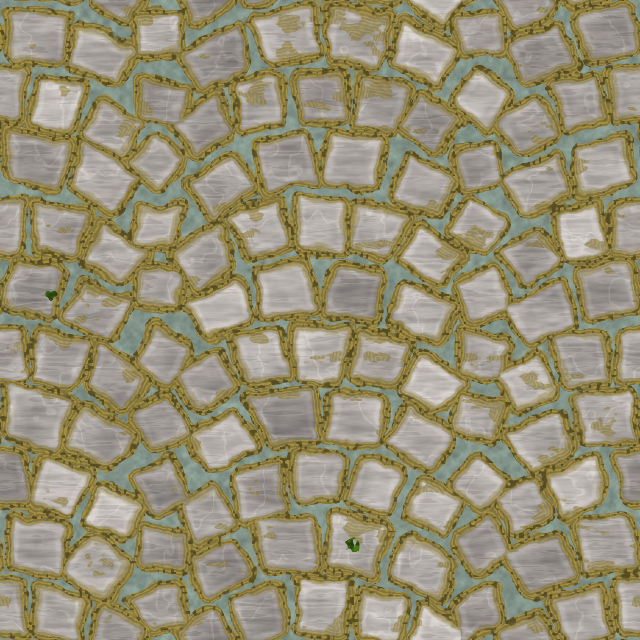
Write a WebGL 2 fragment shader that draws this texture.

```glsl
#version 300 es
precision highp float;
// Weathered grey cobbles laid in two columns of stacked arcs, with mossy joints.
// Each stone is a jittered rounded box on an arc; the distance to the nearest one
// drives the stone, the moss bands and the pale mortar. All noise wraps at the edges.

uniform vec2 u_resolution;
out vec4 fragColor;

const float ARC_RADIUS = 0.35;
const float VALLEY_ANGLE = 0.795;
const float ROW_PAIR = 0.2;
const vec3 STONE_DARK = vec3(0.46, 0.44, 0.43);
const vec3 STONE_LIGHT = vec3(0.82, 0.80, 0.78);
const vec3 MOSS_DARK = vec3(0.27, 0.24, 0.10);
const vec3 MOSS = vec3(0.50, 0.45, 0.24);
const vec3 MOSS_YELLOW = vec3(0.69, 0.59, 0.25);
const vec3 MORTAR = vec3(0.51, 0.58, 0.54);
const vec3 LEAF = vec3(0.22, 0.36, 0.06);

struct Stone { float dist; vec2 local; vec2 id; };

float hash(vec2 c) {
  vec3 q = fract(c.xyx * 0.1031);
  q += dot(q, q.yzx + 33.33);
  return fract((q.x + q.y) * q.z);
}

vec2 wrap(vec2 v, vec2 period) { return floor(mod(v + 0.5, period)); }

// Value noise on a grid of whole cells across the canvas.
float noise(vec2 p, vec2 cells, float seed) {
  vec2 g = p * cells, i = floor(g), f = g - i;
  f = f * f * (3.0 - 2.0 * f);
  vec2 a = wrap(i, cells) + seed, b = wrap(i + 1.0, cells) + seed;
  return mix(mix(hash(a), hash(vec2(b.x, a.y)), f.x),
             mix(hash(vec2(a.x, b.y)), hash(b), f.x), f.y);
}

float fbm(vec2 p, vec2 cells, float seed) {
  float sum = 0.0, amp = 0.533;
  for (int i = 0; i < 4; i++) {
    sum += amp * noise(p, cells, seed + float(i) * 17.0);
    cells *= 2.0;
    amp *= 0.5;
  }
  return sum;
}

vec2 turn(vec2 v, float a) {
  return vec2(cos(a) * v.x - sin(a) * v.y, sin(a) * v.x + cos(a) * v.y);
}

float roundBox(vec2 q, vec2 size, float corner) {
  vec2 e = abs(q) - size + corner;
  return length(max(e, 0.0)) + min(max(e.x, e.y), 0.0) - corner;
}

// Even rows hold five stones, odd rows four; slot 3 is the stone between two arcs.
Stone nearestStone(vec2 p) {
  Stone best = Stone(1.0, vec2(0.0), vec2(0.0));
  for (int n = 0; n < 24; n++) {
    float fan = floor(p.x * 2.0) + float(n / 12);
    float odd = float((n / 6) % 2), slot = float(n % 6) - 2.0;
    bool valley = slot > 2.5;
    if (odd > 0.5 && slot > 1.5 && !valley) continue;
    float angle = valley ? VALLEY_ANGLE : mix(slot * 0.265, (slot + 0.5) * 0.31, odd);
    vec2 center = vec2(fan * 0.5 + ARC_RADIUS * sin(angle),
                       0.05 + 0.1 * odd - ARC_RADIUS * (1.0 - cos(angle)));
    float row = round((p.y - center.y) / ROW_PAIR);
    center.y += row * ROW_PAIR;
    vec2 cell = wrap(vec2(fan, row), vec2(2.0, 5.0));
    vec2 id = vec2(cell.x * 6.0 + slot + 2.0, cell.y * 2.0 + odd);
    vec4 r = vec4(hash(id + 3.0), hash(id + 41.0), hash(id + 83.0), hash(id + 127.0)) - 0.5;
    center += r.xy * 0.011;
    vec2 size = vec2(mix(0.0355, 0.042, odd), 0.05 * cos(angle) - 0.0115);
    if (valley) size = vec2(0.033, 0.030);
    size *= 1.0 + 0.13 * r.wz;
    vec2 q = turn(p - center, valley ? 0.5 + r.z * 1.7 : angle + r.z * 0.2);
    q.x = q.x * (1.0 - q.y * (1.5 + 6.0 * r.w)) + q.y * r.x * 0.22;
    q.y += q.x * r.y * 0.15;
    float d = roundBox(q, size, 0.007);
    if (d < best.dist) best = Stone(d, q, id);
  }
  return best;
}

// Grey face with sideways scratches, a worn rim and a few pale ridges.
vec3 stoneColor(vec2 p, Stone s) {
  float scratch = fbm(p, vec2(18.0, 130.0), 5.0);
  float cloud = fbm(p, vec2(22.0), 61.0);
  float ridge = 1.0 - smoothstep(0.0, 0.022, abs(fbm(p, vec2(13.0), 97.0) - 0.5));
  float rim = smoothstep(-0.016, -0.009, s.dist) * (1.0 - smoothstep(-0.007, -0.001, s.dist));
  float tone = 0.34 + 0.46 * hash(s.id + 211.0) + 0.55 * (cloud - 0.5) + 0.75 * (scratch - 0.5);
  tone += 0.15 * rim + 0.17 * ridge + 1.8 * dot(s.local, vec2(-0.6, 0.8));
  tone -= 0.3 * smoothstep(0.61, 0.72, scratch);
  return mix(STONE_DARK, STONE_LIGHT, clamp(tone, -0.2, 1.1));
}

// Granular moss with thin yellow rings that follow the stone outline.
vec3 mossColor(vec2 p, float edge) {
  float grain = noise(p, vec2(260.0), 9.0);
  float ring = 0.5 + 0.5 * sin(edge * 1250.0 + 3.0 * noise(p, vec2(40.0), 23.0));
  vec3 col = mix(MOSS, MOSS_YELLOW, 0.75 * smoothstep(0.35, 0.9, 0.6 * ring + 0.5 * grain));
  float speck = smoothstep(0.58, 0.8, noise(p, vec2(230.0), 71.0));
  return mix(col, MOSS_DARK, 0.75 * speck * smoothstep(-0.001, 0.005, edge));
}

float leafMask(vec2 p, vec2 center) {
  float d = length(p - center) - 0.009 + 0.014 * (noise(p, vec2(150.0), 31.0) - 0.4);
  return 1.0 - smoothstep(-0.001, 0.001, d);
}

void main() {
  vec2 p = gl_FragCoord.xy / u_resolution;
  vec2 warp = vec2(fbm(p, vec2(24.0), 13.0), fbm(p, vec2(24.0), 151.0)) - 0.5;
  Stone s = nearestStone(p + warp * 0.017);
  float edge = s.dist + 0.005 * (fbm(p, vec2(70.0), 47.0) - 0.5);

  // Stone face, then a translucent stain that creeps in from the joint.
  vec3 col = stoneColor(p, s);
  vec3 moss = mossColor(p, edge);
  float creep = 0.011 * noise(p, vec2(26.0), 107.0);
  float stain = smoothstep(-0.002 - creep, 0.001 - 0.5 * creep, edge);
  col = mix(col, moss, 0.5 * stain);
  float chip = smoothstep(0.69, 0.73, fbm(p, vec2(20.0, 34.0), 181.0));
  col = mix(col, moss, 0.6 * chip);
  col = mix(col, moss, smoothstep(-0.0015, 0.001, edge));

  // Pale mortar shows where the joint is wide.
  float gap = edge + 0.014 * (fbm(p, vec2(17.0), 139.0) - 0.5);
  vec3 mortar = MORTAR * (0.8 + 0.4 * fbm(p, vec2(90.0), 163.0));
  col = mix(col, mortar, smoothstep(0.0095, 0.0115, gap));

  float leaf = max(leafMask(p, vec2(0.081, 0.540)), leafMask(p, vec2(0.549, 0.147)));
  col = mix(col, LEAF * (0.6 + 0.8 * noise(p, vec2(200.0), 19.0)), leaf);
  fragColor = vec4(col, 1.0);
}
```
